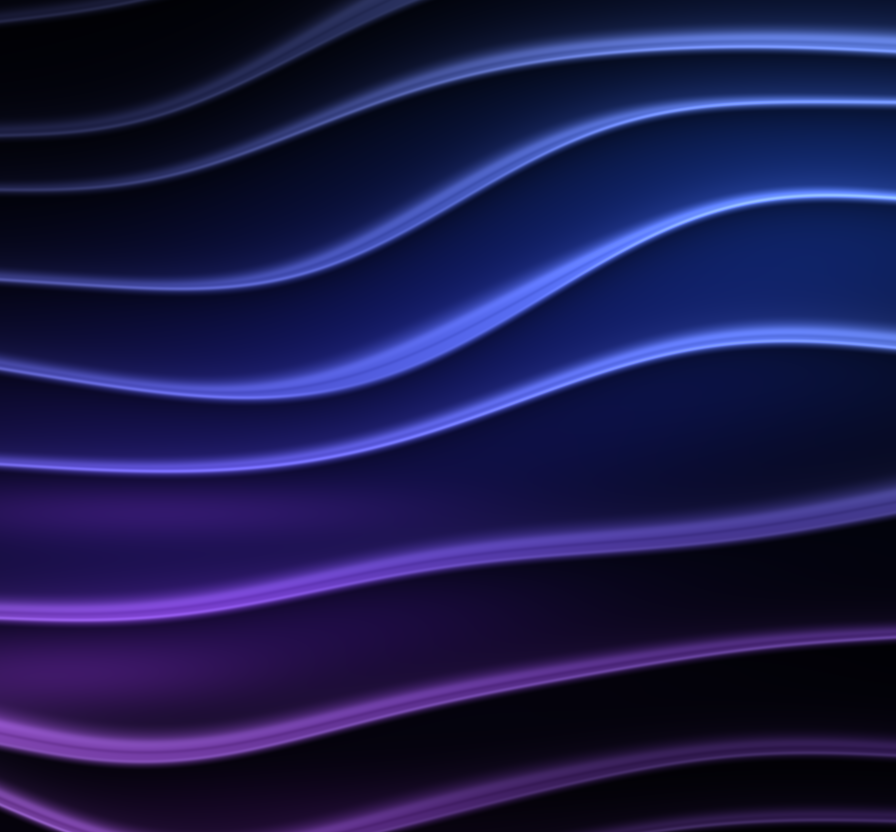
This background is drawn by a Shadertoy shader. Its source:

```glsl
// Glowing silk ribbons flowing across a dark blue to violet backdrop.
// Each ribbon follows a sine series over a sloped line; its sharp lower edge,
// soft body and upward glow are added to an ambient of broad colour pools.

const float PI = 3.14159265;
const int RIBBONS = 10;

// Weights of the first four half-wave sines bending each ribbon, top to bottom.
const vec4 BEND[RIBBONS] = vec4[](
    vec4( .0000, -.0400,  .0000,  .0000),
    vec4( .0475, -.0299, -.0124, -.0042),
    vec4( .0379, -.0255, -.0102, -.0030),
    vec4(-.0168, -.0526,  .0026,  .0062),
    vec4(-.0647, -.0512,  .0157, -.0003),
    vec4(-.0168, -.0351,  .0074, -.0004),
    vec4(-.0110, -.0057, -.0094, -.0007),
    vec4(-.0209, -.0247, -.0077, -.0038),
    vec4(-.0472, -.0425, -.0061, -.0037),
    vec4( .0066, -.0175,  .0011, -.0011));

// Left height, right height, left brightness, right brightness.
const vec4 SPAN[RIBBONS] = vec4[](
    vec4( .972, 1.350, .28, .40),
    vec4( .835, 1.070, .34, .66),
    vec4( .770,  .936, .38, .96),
    vec4( .662,  .875, .62, .86),
    vec4( .555,  .760, .72, 1.00),
    vec4( .440,  .580, .74, .94),
    vec4( .255,  .382, .86, .80),
    vec4( .104,  .232, 1.12, .72),
    vec4( .031,  .090, 1.0, .50),
    vec4(-.120,  .011, .30, .44));

// Thickness at the left, extra in the middle, thickness at the right.
const vec3 THICKNESS[RIBBONS] = vec3[](
    vec3(.012, .000, .012), vec3(.014, .026, .030),
    vec3(.004, .008, .025), vec3(.008, .028, .001),
    vec3(.014, .040, .003), vec3(.008, .002, .024),
    vec3(.024, .000, .042), vec3(.042, .000, .014),
    vec3(.026, .012, .022), vec3(.012, .000, .014));

// Soft elliptical pool of light.
float pool(vec2 p, vec2 centre, vec2 radius) {
    vec2 q = (p - centre) / radius;
    return exp(-dot(q, q));
}

float ribbonHeight(int i, float x) {
    vec4 waves = sin(PI * x * vec4(1, 2, 3, 4));
    return mix(SPAN[i].x, SPAN[i].y, x) + dot(BEND[i], waves);
}

float ribbonThickness(int i, float x) {
    float bulge = exp(-pow((x - .50) / .20, 2.0));
    return mix(THICKNESS[i].x, THICKNESS[i].z, x) + THICKNESS[i].y * bulge;
}

// Thin bright thread, never finer than about a pixel.
float thread(float d, float halfWidth) {
    float w = max(halfWidth, .8 / iResolution.y);
    return exp(-d * d / (w * w));
}

vec3 ambient(vec2 p) {
    vec3 c = vec3(.003, .004, .022);
    c += vec3(.050, .140, .370) * pool(p, vec2(.96, .78), vec2(.46, .22));
    c += vec3(.040, .055, .260) * pool(p, vec2(.50, .58), vec2(.46, .20));
    c += vec3(.080, .045, .230) * pool(p, vec2(.12, .37), vec2(.46, .20));
    c += vec3(.130, .045, .170) * pool(p, vec2(.17, .387), vec2(.28, .034));
    c += vec3(.200, .070, .270) * pool(p, vec2(.06, .190), vec2(.24, .050));
    c += vec3(.080, .020, .140) * pool(p, vec2(.33, .25), vec2(.32, .070));
    c += vec3(.060, .012, .090) * pool(p, vec2(.28, .02), vec2(.28, .060));
    return c;
}

void mainImage(out vec4 fragColor, in vec2 fragCoord) {
    vec2 p = fragCoord / iResolution.xy;
    vec3 violet = mix(vec3(.54, .29, .70), vec3(.45, .22, .72), p.x);
    vec3 blue = mix(vec3(.36, .38, .76), vec3(.43, .52, .82), p.x);
    blue = mix(vec3(.41, .35, .80), blue, smoothstep(.36, .56, p.y));
    vec3 tint = mix(violet, blue, smoothstep(.22, .42, p.y));

    float shade = 1.0;
    vec3 light = vec3(0);
    for (int i = 0; i < RIBBONS; i++) {
        float d = p.y - ribbonHeight(i, p.x);
        float w = ribbonThickness(i, p.x);
        float power = mix(SPAN[i].z, SPAN[i].w, smoothstep(0.0, .85, p.x));

        // Shadow cast under the lower edge.
        shade *= 1.0 - .50 * exp(-abs(d) / .032) * smoothstep(.004, -.010, d);

        // Silk body and the haze rising from it.
        float rise = smoothstep(-.009, .007, d);
        float body = rise * (1.0 - smoothstep(.35 * w, w + .012, d));
        float haze = rise * exp(-max(d - .7 * w, 0.0) / .024);

        // Rims soften where the silk is broad; a dark fold parts them.
        float crisp = mix(1.0, .35, smoothstep(.016, .045, w));
        float rims = .42 * crisp * thread(d - .002, .0024)
                   - .08 * thread(d - .30 * w - .002, .0024)
                   + .14 * thread(d - .62 * w, .0060);

        light += power * tint * (.50 * body + .25 * haze);
        light += power * mix(tint, vec3(.76, .80, .95), .45) * rims;
    }

    vec3 colour = ambient(p) * shade + light;
    fragColor = vec4(min(colour, 1.0), 1.0);
}
```
